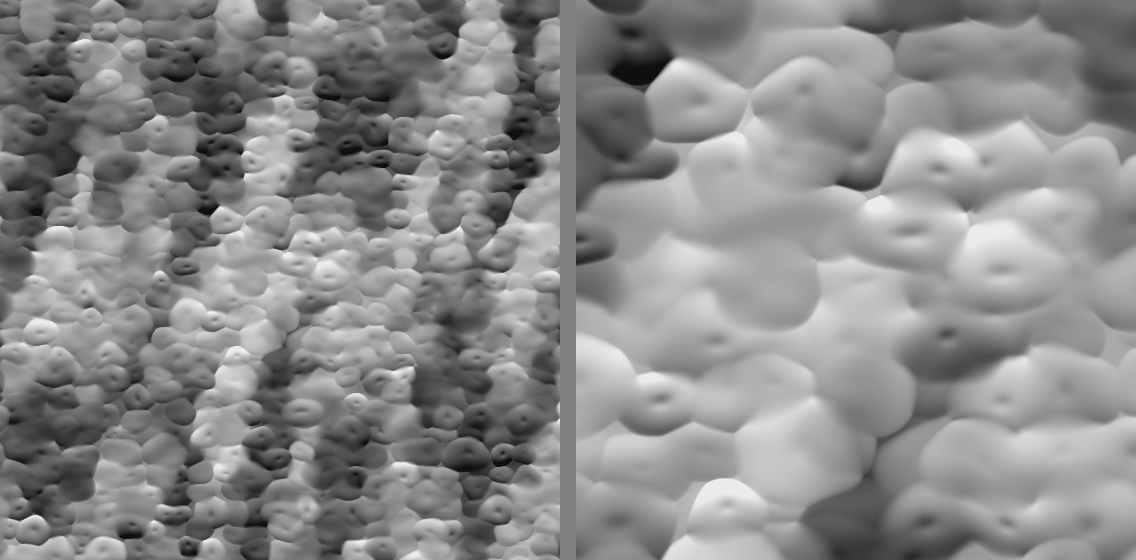
Left, the full canvas; right, a detail of the centre.
A three.js fragment shader for this texture:

```glsl
// Soft grey relief of overlapping dimpled scales, gathered in leaning light and dark streaks.
varying vec2 vUv;

const float MID_GREY = 0.482;
const float STREAK_CONTRAST = 0.27;
const vec2 STREAK_FREQ = vec2(13.0, 2.7);
const vec2 PATCH_FREQ = vec2(5.0, 3.4);
const vec2 CLUMP_FREQ = vec2(20.0, 15.0);
const float PATCH_SHARE = 0.65;
const float CLUMP_SHARE = 0.25;
const float STREAK_LEAN = 0.16;
const vec2 SCALE_COUNT = vec2(23.0, 29.0);
const float SCALE_JITTER = 0.6;
const vec2 SCALE_RADIUS = vec2(0.55, 1.0);
const float SCALE_EDGE = 0.4;
const float SCALE_VARIATION = 0.11;
const float LAYER_CONTRAST = 2.8;
const float RIM_LIGHT = 0.4;
const float DIMPLE_LIGHT = 0.36;
const float DIMPLE_SIZE = 0.2;
const float WARP = 0.012;
const vec2 WISP_FREQ = vec2(19.0, 36.0);
const float WISP_CONTRAST = 0.17;
const float TAU = 6.2831853;

vec2 hash2(vec2 p) {
  vec3 q = fract(vec3(p.xyx) * vec3(0.1031, 0.1030, 0.0973));
  q += dot(q, q.yzx + 33.33);
  return fract((q.xx + q.yz) * q.zy);
}

float cornerSlope(vec2 corner, vec2 offset) {
  float angle = TAU * hash2(corner).x;
  return dot(vec2(cos(angle), sin(angle)), offset);
}

float gradientNoise(vec2 p) {
  vec2 i = floor(p);
  vec2 f = p - i;
  vec2 u = f * f * f * (f * (f * 6.0 - 15.0) + 10.0);
  vec2 e = vec2(1.0, 0.0);
  float low = mix(cornerSlope(i, f), cornerSlope(i + e, f - e), u.x);
  float high = mix(cornerSlope(i + e.yx, f - e.yx), cornerSlope(i + 1.0, f - 1.0), u.x);
  return mix(low, high, u.y);
}

// Broad tone: leaning streaks, patches and clumps, compressed at both ends
float streakTone(vec2 p) {
  p.x -= STREAK_LEAN * smoothstep(0.2, 0.85, p.y);
  float n = gradientNoise(p * STREAK_FREQ + 17.3);
  n += PATCH_SHARE * gradientNoise(p * PATCH_FREQ + 61.7);
  n += CLUMP_SHARE * gradientNoise(p * CLUMP_FREQ + 88.9);
  n *= 3.0;
  return STREAK_CONTRAST * n / sqrt(1.0 + n * n);
}

// Light from above on a round scale with a pit near its middle
float scaleLight(vec2 d, float strength) {
  float r = length(d);
  vec2 pit = d / DIMPLE_SIZE;
  float rim = RIM_LIGHT * d.y * min(r, 1.2);
  float dimple = -DIMPLE_LIGHT * (pit.y + 0.25) * exp(-dot(pit, pit));
  return rim * (0.4 + 1.2 * strength) + dimple * strength;
}

// Scattered scales, blended by a random layer priority
float scaleField(vec2 p) {
  vec2 g = p * SCALE_COUNT;
  vec2 home = floor(g);
  float weightSum = 0.1;
  float sum = weightSum * streakTone(p);
  for (int y = -1; y <= 1; y++) {
    for (int x = -1; x <= 1; x++) {
      vec2 cell = home + vec2(float(x), float(y));
      vec2 place = hash2(cell + 5.0);
      vec2 look = hash2(cell + 131.0);
      vec2 kind = hash2(cell + 277.0);
      vec2 centre = cell + 0.5 + SCALE_JITTER * (place - 0.5);
      vec2 d = (g - centre) / mix(SCALE_RADIUS.x, SCALE_RADIUS.y, look.x);
      float cover = 1.0 - smoothstep(SCALE_EDGE, 1.0, length(d));
      float weight = cover * exp(LAYER_CONTRAST * look.y);
      float tone = streakTone(centre / SCALE_COUNT);
      tone += SCALE_VARIATION * (kind.x - 0.5) + scaleLight(d, kind.y * kind.y);
      sum += weight * tone;
      weightSum += weight;
    }
  }
  return sum / weightSum;
}

void main() {
  vec2 bend = vec2(gradientNoise(vUv * 22.0 + 3.7), gradientNoise(vUv * 22.0 + 47.1));
  float grey = MID_GREY + scaleField(vUv + WARP * bend);
  grey += WISP_CONTRAST * gradientNoise(vUv * WISP_FREQ + 9.1);
  gl_FragColor = vec4(vec3(clamp(grey, 0.06, 0.92)), 1.0);
}
```
